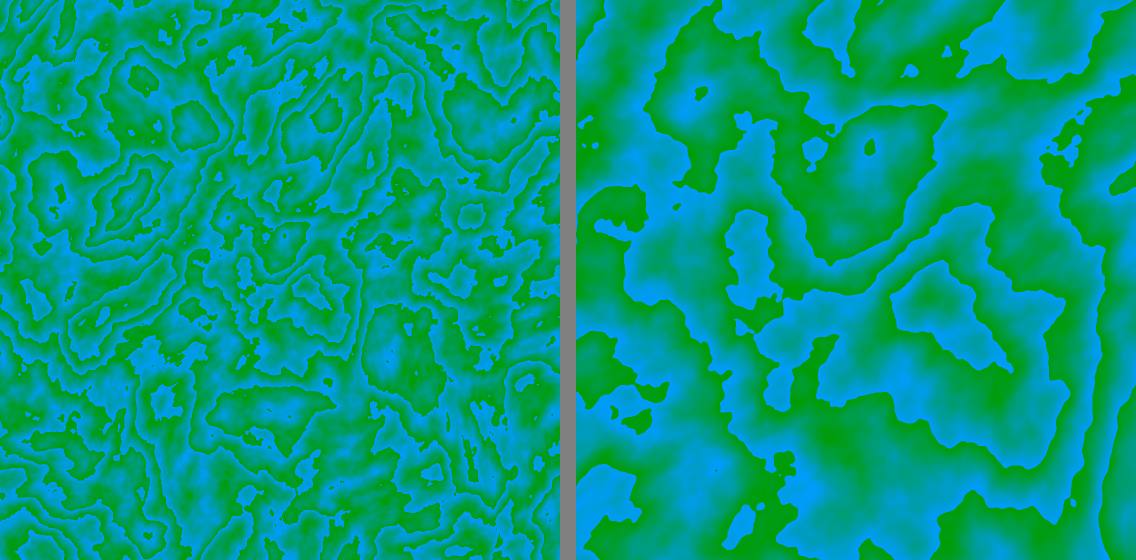
Left, the full canvas; right, a detail of the centre.
A Shadertoy shader for this texture:

```glsl
// Sawtooth contour map of warped fractal noise: blue climbs with the height
// and drops back to green at every whole level, over a constant green channel.
// Gradient noise octaves are stretched along a diagonal and bent by a warp.
#define BASE_FREQ 5.6
#define OCTAVES 6
#define GAIN 0.48
#define LEVELS 3.7
#define STRETCH 1.25
#define GRAIN_ANGLE 0.98
#define WARP_FREQ 3.4
#define WARP_AMOUNT 0.07
#define GREEN_LEVEL 0.61
#define BLUE_GAMMA 1.03
#define SUBSAMPLES 2

// Integer hash of a lattice cell, as a value in 0..1
float hash(ivec2 cell) {
    uvec2 q = uvec2(cell) * uvec2(1597334673u, 3812015801u);
    uint h = (q.x ^ q.y) * 1597334673u;
    h ^= h >> 15u;
    h *= 2246822519u;
    h ^= h >> 13u;
    return float(h >> 8u) / 16777216.0;
}

// Projection of an offset on the random unit gradient of a cell corner
float cornerSlope(ivec2 cell, vec2 offset) {
    float angle = 6.28319 * hash(cell);
    return dot(vec2(cos(angle), sin(angle)), offset);
}

float gradientNoise(vec2 p) {
    ivec2 cell = ivec2(floor(p));
    vec2 f = fract(p);
    vec2 u = f * f * f * (f * (f * 6.0 - 15.0) + 10.0);
    float low = mix(cornerSlope(cell, f),
                    cornerSlope(cell + ivec2(1, 0), f - vec2(1, 0)), u.x);
    float high = mix(cornerSlope(cell + ivec2(0, 1), f - vec2(0, 1)),
                     cornerSlope(cell + ivec2(1, 1), f - vec2(1, 1)), u.x);
    return mix(low, high, u.y);
}

mat2 rotation(float angle) {
    float c = cos(angle), s = sin(angle);
    return mat2(c, s, -s, c);
}

float fractalNoise(vec2 p) {
    mat2 nextOctave = 2.03 * rotation(0.6);
    float sum = 0.0, amplitude = 1.0;
    for (int i = 0; i < OCTAVES; i++) {
        sum += amplitude * gradientNoise(p);
        p = nextOctave * p + vec2(17.3, 9.1);
        amplitude *= GAIN;
    }
    return sum;
}

// Terrain height in contour levels
float height(vec2 uv) {
    vec2 bend = vec2(gradientNoise(uv * WARP_FREQ + 31.7),
                     gradientNoise(uv * WARP_FREQ + 58.2));
    vec2 p = rotation(-GRAIN_ANGLE) * (uv + WARP_AMOUNT * bend);
    p *= vec2(1.0 / STRETCH, 1.0) * BASE_FREQ;
    return LEVELS * fractalNoise(p + 12.4);
}

void mainImage(out vec4 fragColor, in vec2 fragCoord) {
    float scale = min(iResolution.x, iResolution.y);
    float blue = 0.0;

    // Average a small grid per pixel to smooth the level jumps
    for (int j = 0; j < SUBSAMPLES; j++) {
        for (int i = 0; i < SUBSAMPLES; i++) {
            vec2 jitter = (vec2(i, j) + 0.5) / float(SUBSAMPLES) - 0.5;
            vec2 uv = (fragCoord + jitter) / scale;
            blue += pow(fract(height(uv)), BLUE_GAMMA);
        }
    }
    blue /= float(SUBSAMPLES * SUBSAMPLES);

    fragColor = vec4(0.0, GREEN_LEVEL, blue, 1.0);
}
```
